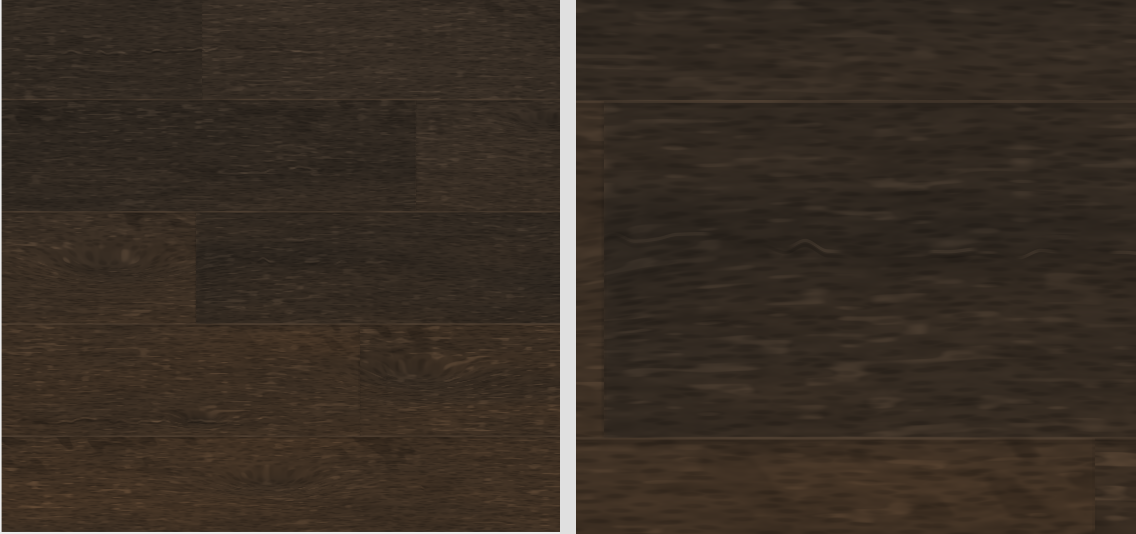
Left, the full canvas; right, a detail of the centre.
This texture is drawn by a Shadertoy shader. Its source:

```glsl
// Dark oak floor: five courses of wide planks with staggered butt joints.
// Stretched noise gives the grain, Gaussian bumps bend it around knots,
// cellular noise cuts the pores and layered sines trace the broken cracks.

#define FIRST_SEAM 0.183
#define COURSE 0.2102
#define SEAM_WIDTH 0.0011
#define GRAIN_CONTRAST 0.36
#define PORE_DEPTH 0.13
#define SCRATCH_GAIN 0.28
#define UMBER vec3(0.183, 0.154, 0.126)
#define COOL_OAK vec3(0.262, 0.214, 0.172)
#define WARM_OAK vec3(0.292, 0.215, 0.148)
#define SEAM_COLOR vec3(0.325, 0.262, 0.205)
#define BORDER_COLOR vec3(0.93)

// Per course, bottom to top: joint x, crack height, crack start x, crack end x
const vec4 COURSES[5] = vec4[5](
    vec4(2.000, 0.53, 0.70, 0.84), vec4(0.642, 0.15, 0.00, 0.52),
    vec4(0.350, 0.57, 0.35, 0.76), vec4(0.742, 0.38, 0.28, 0.66),
    vec4(0.360, 0.43, 0.08, 0.66));

// Lightness of the left and right plank in each course
const vec2 TONES[5] = vec2[5](vec2(0.62, 0.62), vec2(0.60, 0.53),
    vec2(0.52, 0.14), vec2(0.13, 0.44), vec2(0.22, 0.40));

// Knots: centre x, centre y, size
const vec3 KNOTS[5] = vec3[5](vec3(0.48, 0.092, 0.8), vec3(0.74, 0.290, 1.0),
    vec3(0.20, 0.495, 1.1), vec3(0.97, 0.770, 0.5), vec3(0.36, 0.212, 0.4));

float hash(vec2 p) {
    vec3 q = fract(p.xyx * vec3(0.1031, 0.1030, 0.0973));
    q += dot(q, q.yzx + 33.33);
    return fract((q.x + q.y) * q.z);
}

float noise(vec2 p) {
    vec2 i = floor(p), f = fract(p);
    f = f * f * (3.0 - 2.0 * f);
    return mix(mix(hash(i), hash(i + vec2(1, 0)), f.x),
               mix(hash(i + vec2(0, 1)), hash(i + vec2(1, 1)), f.x), f.y);
}

// Distance to the nearest scattered point
float cells(vec2 p) {
    vec2 i = floor(p);
    float nearest = 2.0;
    for (int y = -1; y <= 1; y++)
    for (int x = -1; x <= 1; x++) {
        vec2 c = i + vec2(x, y);
        nearest = min(nearest, length(c + vec2(hash(c), hash(c + 71.3)) - p));
    }
    return nearest;
}

float waves(float x, float seed) {
    float sum = 0.0, amp = 0.5;
    for (int i = 0; i < 5; i++) {
        sum += amp * sin(x + seed * 2.7);
        x = x * 2.13 + 1.7;
        amp *= 0.55;
    }
    return sum;
}

float line(float d, float width, float px) {
    return 1.0 - smoothstep(width, width + px, abs(d));
}

void mainImage(out vec4 fragColor, in vec2 fragCoord) {
    vec2 uv = fragCoord / iResolution.xy;
    vec2 p = fragCoord / iResolution.y;
    float aspect = iResolution.x / iResolution.y;
    float px = 1.0 / iResolution.y;

    // Plank layout
    float level = (uv.y - FIRST_SEAM) / COURSE + 1.0;
    int row = int(clamp(floor(level), 0.0, 4.0));
    float across = level - float(row);
    vec4 course = COURSES[row];
    float jointX = (uv.x - course.x) * aspect;
    float side = smoothstep(-0.003, 0.003, jointX);
    float seed = float(row) * 2.0 + step(0.0, jointX);
    float tone = mix(TONES[row].x, TONES[row].y, side);

    // Grain flows in waves and opens around the knots
    vec2 g = p;
    g.y += 0.004 * waves(p.x * 6.0, seed);
    float core = 0.0;
    for (int i = 0; i < 5; i++) {
        vec3 k = KNOTS[i];
        float sameRow = 1.0 - step(0.5, abs(floor((k.y - FIRST_SEAM) / COURSE + 1.0) - float(row)));
        vec2 d = (p - vec2(k.x * aspect, k.y)) / (k.z * vec2(0.13, 0.034));
        float bump = sameRow * exp(-dot(d, d));
        g.y += 0.038 * k.z * bump;
        core += bump * bump;
    }
    g += seed * vec2(3.17, 1.73);

    // Broad blotches, fine streaks, speckle and dark pores
    float broad = noise(g * vec2(2.6, 17.0)) * 0.65 + noise(g * vec2(9.0, 42.0)) * 0.35;
    float streak = noise(g * vec2(12.0, 175.0)) * 0.42 + noise(g * vec2(48.0, 340.0)) * 0.36
                 + noise(g * vec2(130.0, 410.0)) * 0.22;
    float pore = 1.0 - smoothstep(0.12, 0.40, cells(g * vec2(34.0, 190.0)));
    tone += 0.44 * (broad - 0.5) - 0.24 * min(core, 1.0);
    vec3 oak = mix(WARM_OAK, COOL_OAK, smoothstep(0.25, 0.85, uv.y));
    vec3 col = mix(UMBER, oak, clamp(tone, 0.0, 1.0));
    col *= 1.0 + GRAIN_CONTRAST * (streak - 0.5);
    col *= 1.0 - PORE_DEPTH * pore;

    // Cross-grain flecks near the upper plank edges
    float fleckZone = smoothstep(0.5, 0.95, across) * smoothstep(0.35, 0.65, noise(g * vec2(4.0, 5.0)));
    float fleck = smoothstep(0.56, 0.76, noise(g * vec2(38.0, 58.0) + vec2(g.y * 25.0, 0.0)));
    col *= 1.0 - 0.17 * fleck * fleckZone;

    // Pale brushed scratches in patches
    float scratch = smoothstep(0.66, 0.95, noise(g * vec2(46.0, 290.0) + 19.0));
    col *= 1.0 + SCRATCH_GAIN * scratch * (0.3 + noise(g * vec2(5.0, 13.0)));

    // Jagged crack: short pale slivers over a soft, broken dark bed
    float jitter = 0.006 * (noise(vec2(p.x * 75.0, seed)) - 0.5);
    float crackY = (across - course.y) * COURSE - 0.009 * waves(p.x * 8.0, float(row)) - jitter;
    float span = smoothstep(course.z - 0.03, course.z + 0.06, uv.x)
               * (1.0 - smoothstep(course.w - 0.06, course.w + 0.03, uv.x));
    float sliver = smoothstep(0.42, 0.72, noise(vec2(p.x * 36.0, seed + 5.0)));
    float split = smoothstep(0.45, 0.75, noise(vec2(p.x * 24.0, seed + 9.0)));
    col *= 1.0 - 0.10 * span * exp(-abs(crackY) / 0.009);
    col *= 1.0 - 0.15 * span * split * line(crackY + 0.003, 0.0006, px * 1.5);
    col *= 1.0 + 0.36 * span * sliver * line(crackY, 0.0006, px * 1.4);

    // Worn seams and faint butt joints
    float seamId = floor(level + 0.5);
    float seamY = (level - seamId) * COURSE;
    float worn = 0.30 + 0.55 * noise(vec2(p.x * 26.0, seamId));
    col *= 1.0 - 0.10 * line(seamY + 0.0025, 0.001, px * 1.5);
    col = mix(col, SEAM_COLOR, worn * line(seamY, SEAM_WIDTH * 0.5, px));
    float jointWear = noise(vec2(p.y * 45.0, seed));
    col *= 1.0 - 0.08 * jointWear * line(jointX, SEAM_WIDTH, px * 1.5);

    // Thin pale border at the left and bottom
    float inside = smoothstep(0.002, 0.002 + px, p.x) * smoothstep(0.003, 0.003 + px, p.y);
    fragColor = vec4(mix(BORDER_COLOR, col, inside), 1.0);
}
```
